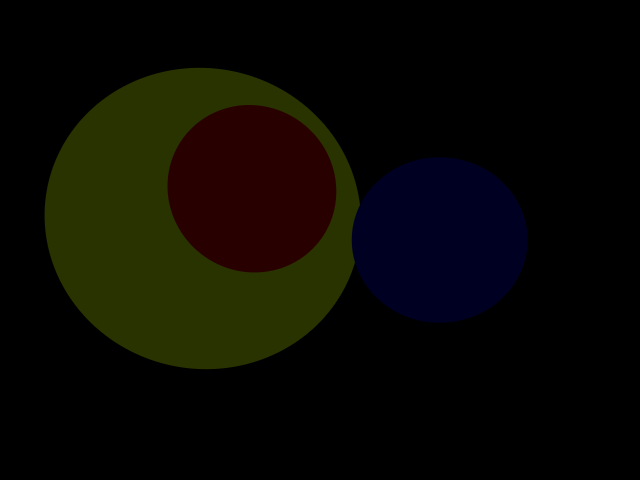
This background is drawn by a WebGL 1 fragment shader. Its source:

```glsl
precision highp float;
// Three flat, dark ellipses on black: a large olive one, a maroon one
// lying inside it, and a navy one overlapping its right edge.
// Each is a tilted ellipse distance turned into a smooth coverage mask.

uniform vec2 u_resolution;

// Coverage of an ellipse; lengths are in canvas heights, tilt in radians.
float ellipseMask(vec2 point, vec2 center, vec2 radii, float tilt) {
    float c = cos(tilt), s = sin(tilt);
    vec2 offset = point - center;
    vec2 local = vec2(c * offset.x + s * offset.y, c * offset.y - s * offset.x);
    float edgeDistance = (length(local / radii) - 1.0) * min(radii.x, radii.y);
    return clamp(0.5 - edgeDistance * u_resolution.y, 0.0, 1.0);
}

void main() {
    vec2 point = gl_FragCoord.xy / u_resolution.y;
    vec3 color = vec3(0.0);

    // Paint from back to front.
    float olive = ellipseMask(point, vec2(0.4224, 0.5448), vec2(0.3302, 0.3132), -0.2045);
    color = mix(color, vec3(0.16, 0.20, 0.0), olive);

    float maroon = ellipseMask(point, vec2(0.5248, 0.6068), vec2(0.1780, 0.1722), -0.662);
    color = mix(color, vec3(0.16, 0.0, 0.0), maroon);

    float navy = ellipseMask(point, vec2(0.9160, 0.5), vec2(0.1832, 0.1724), 0.0);
    color = mix(color, vec3(0.0, 0.0, 0.135), navy);

    gl_FragColor = vec4(color, 1.0);
}
```
